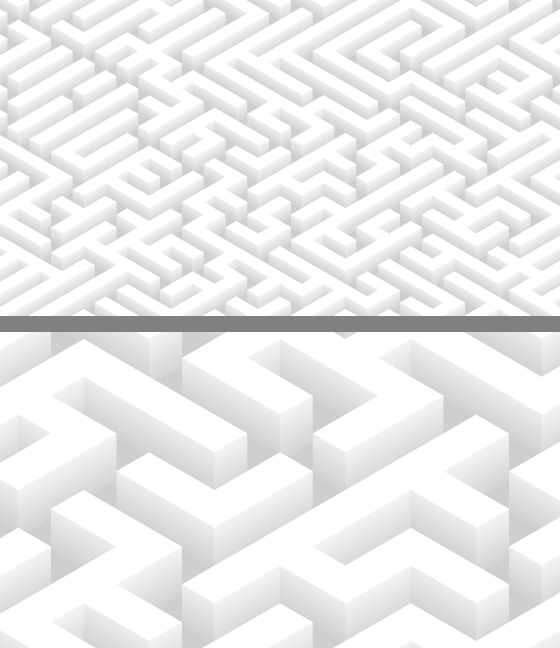
Top, the full canvas; bottom, a detail of the centre.
Write a Shadertoy shader that draws this pattern.

```glsl
// Isometric maze of white walls whose sides fade into soft grey shade.

const float UNIT = 0.0345;        // half width of one grid cell, in canvas heights
const float SLOPE = 0.577;        // isometric height to width ratio
const float WALL_DEPTH = 1.25;    // wall height, in cells along the view ray
const float BLOCK = 5.0;          // posts per side of an ordered patch
const float ORDER = 0.55;         // share of posts that follow their patch
const float WHORL_SHARE = 0.5;    // share of patches that curl instead of run straight
const int SAMPLES = 4;            // antialiasing samples per axis

const vec3 TOP_COLOR = vec3(1.0);
const vec3 LEFT_LIGHT = vec3(0.93);
const vec3 LEFT_DARK = vec3(0.80);
const vec3 RIGHT_LIGHT = vec3(0.955);
const vec3 RIGHT_DARK = vec3(0.83);
const vec3 FLOOR_COLOR = vec3(0.81);

float hash(vec2 p) {
    return fract(sin(dot(p, vec2(127.1, 311.7))) * 43758.5453);
}

// One of the four grid directions, from a random value
vec2 compass(float r) {
    float side = fract(r * 2.0) < 0.5 ? -1.0 : 1.0;
    return r < 0.5 ? vec2(side, 0.0) : vec2(0.0, side);
}

// Direction in which a post grows its wall
vec2 growth(vec2 post) {
    vec2 block = floor(post / BLOCK);
    vec2 d = post - block * BLOCK - floor(BLOCK * 0.5);
    bool isFree = hash(post + 17.3) > ORDER || dot(d, d) < 0.5;
    if (isFree) return compass(hash(post));

    float blockSeed = hash(block + 5.7);
    if (hash(block + 31.9) > WHORL_SHARE) return compass(blockSeed);

    // Walk around the patch centre
    float spin = blockSeed < 0.5 ? -1.0 : 1.0;
    vec2 around = abs(d.x) > abs(d.y) ? vec2(0.0, sign(d.x)) : vec2(-sign(d.y), 0.0);
    return around * spin;
}

// Even cells are posts, odd ones are open, the others hold a possible wall
bool isWall(vec2 cell) {
    vec2 odd = mod(cell, 2.0);
    if (odd.x + odd.y < 0.5) return true;
    if (odd.x + odd.y > 1.5) return false;
    vec2 a = (cell - odd) * 0.5;
    vec2 b = (cell + odd) * 0.5;
    return dot(growth(a), odd) > 0.5 || dot(growth(b), odd) < -0.5;
}

// Follow the view ray down from the wall tops, cell by cell
vec3 shadeMaze(vec2 p) {
    vec2 iso = vec2(p.x, p.y / SLOPE) / UNIT;
    vec2 pos = 0.5 * vec2(iso.y + iso.x, iso.y - iso.x);
    vec2 cell = floor(pos);
    if (isWall(cell)) return TOP_COLOR;

    vec2 next = cell + 1.0 - pos;
    for (int i = 0; i < 4; i++) {
        bool hitsLeft = next.x < next.y;
        float depth = min(next.x, next.y);
        if (depth > WALL_DEPTH) break;
        vec2 stride = hitsLeft ? vec2(1.0, 0.0) : vec2(0.0, 1.0);
        cell += stride;
        next += stride;
        if (isWall(cell)) {
            float fade = depth / WALL_DEPTH;
            return hitsLeft ? mix(LEFT_LIGHT, LEFT_DARK, fade)
                            : mix(RIGHT_LIGHT, RIGHT_DARK, fade);
        }
    }
    return FLOOR_COLOR;
}

void mainImage(out vec4 fragColor, in vec2 fragCoord) {
    vec3 color = vec3(0.0);
    for (int j = 0; j < SAMPLES; j++) {
        for (int i = 0; i < SAMPLES; i++) {
            vec2 jitter = (vec2(i, j) + 0.5) / float(SAMPLES) - 0.5;
            color += shadeMaze((fragCoord + jitter - 0.5 * iResolution.xy) / iResolution.y);
        }
    }
    fragColor = vec4(color / float(SAMPLES * SAMPLES), 1.0);
}
```
